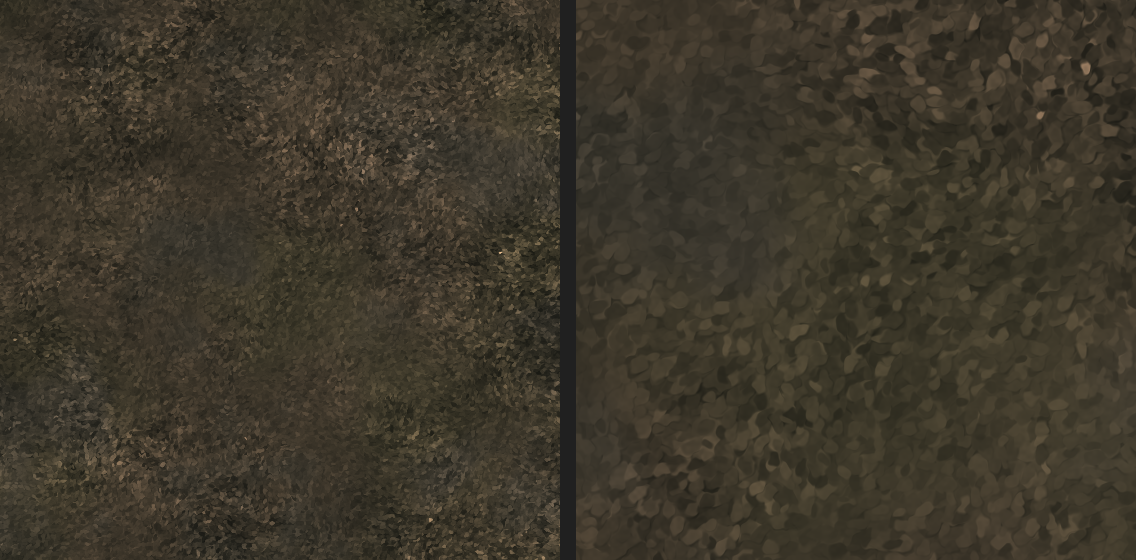
Left, the full canvas; right, a detail of the centre.
This texture is drawn by a WebGL 1 fragment shader. Its source:

```glsl
precision highp float;
// Dark, trodden soil built from small overlapping dabs of earth.
// Three layers of ragged, tilted ellipses are painted over a broad tone field;
// noise steers their direction and contrast, and wide patches shift the hue.

uniform vec2 u_resolution;

const vec3 SOIL = vec3(0.234, 0.214, 0.167);
const vec3 TONE_RESPONSE = vec3(1.07, 0.97, 0.97); // lighter earth is warmer
const vec3 RUST_TINT = vec3(1.03, 0.99, 0.99);
const vec3 MOSS_TINT = vec3(1.00, 1.01, 0.95);
const vec3 SLATE_TINT = vec3(0.98, 1.00, 1.06);

const float COARSE_CELLS = 62.0;   // dab cells across the canvas
const float LAYER_GROWTH = 1.42;   // each layer is finer by this factor
const vec2 DAB_RADII = vec2(0.82, 0.46); // half length and width, in cells
const float DAB_TILT = 0.6;        // mean direction, radians
const float TILT_SWING = 2.8;      // turn of the direction field
const float DAB_CONTRAST = 0.62;
const float CLUMP_CONTRAST = 0.40;
const float PATCH_CONTRAST = 0.62;
const float SHADOW_DEPTH = 0.20;
const float GRAIN = 0.16;
const float RAGGED = 0.0034;       // outline wobble, in canvas units
const float EDGE = 0.0007;         // edge softness, in canvas units
const float FLECK_CHANCE = 0.003;
const float FLECK_LIGHT = 0.55;

vec3 hash3(vec2 p) {
  vec3 q = fract(p.xyx * vec3(0.1031, 0.1030, 0.0973));
  q += dot(q, q.yxz + 33.33);
  return fract((q.xxy + q.yzz) * q.zyx);
}

float noise(vec2 p) {
  vec2 i = floor(p);
  vec2 f = fract(p);
  f = f * f * (3.0 - 2.0 * f);
  float low = mix(hash3(i).x, hash3(i + vec2(1.0, 0.0)).x, f.x);
  float high = mix(hash3(i + vec2(0.0, 1.0)).x, hash3(i + 1.0).x, f.x);
  return mix(low, high, f.y);
}

float fbm(vec2 p) {
  float sum = 0.0;
  float gain = 0.5;
  for (int i = 0; i < 4; i++) {
    sum += gain * noise(p);
    p = mat2(1.6, 1.2, -1.2, 1.6) * p + 17.3;
    gain *= 0.5;
  }
  return sum / 0.9375;
}

// Coverage of one ellipse; q is in cells, softness too.
float ellipse(vec2 q, vec2 radii, float softness) {
  float dist = (length(q / radii) - 1.0) * radii.y;
  return 1.0 - smoothstep(-softness, softness, dist);
}

// Paints one layer of dabs over the given tone.
float paintDabs(float tone, vec2 p, float cells, float seed, float contrast) {
  vec2 home = floor(p * cells);
  float softness = max(EDGE, 0.45 / u_resolution.y) * cells;
  for (int y = -1; y <= 1; y++) {
    for (int x = -1; x <= 1; x++) {
      vec2 id = home + vec2(float(x), float(y));
      vec3 place = hash3(id + seed);
      vec3 look = hash3(id + seed + 211.7);
      vec2 center = id + 0.1 + 0.8 * place.xy;
      vec2 at = center / cells;

      float angle = DAB_TILT + TILT_SWING * (noise(at * 15.0 + 5.1) - 0.5)
                  + 1.6 * (place.z - 0.5);
      vec2 along = vec2(cos(angle), sin(angle));
      vec2 offset = p * cells - center;
      vec2 q = vec2(dot(offset, along), dot(offset, vec2(-along.y, along.x)));
      vec2 radii = DAB_RADII * mix(vec2(0.5, 0.6), vec2(1.0), look.z);

      float clump = noise(at * 30.0 + 40.0) - 0.5;
      float dabTone = contrast * (DAB_CONTRAST * (look.x + look.y - 1.0)
                    + CLUMP_CONTRAST * clump);
      float fleck = step(1.0 - FLECK_CHANCE, fract(look.x * 37.0 + place.z));
      dabTone += FLECK_LIGHT * fleck * contrast;
      radii *= 1.0 - 0.35 * fleck;

      // A thin shadow below, then the dab itself.
      float shadow = ellipse(q + vec2(0.0, 0.14), radii, softness);
      tone -= SHADOW_DEPTH * contrast * shadow * look.z;
      tone = mix(tone, dabTone, 0.92 * ellipse(q, radii, softness));
    }
  }
  return tone;
}

void main() {
  vec2 p = gl_FragCoord.xy / u_resolution.y;

  // Worn, quiet ground near the middle; rougher ground around it.
  float worn = 1.0 - smoothstep(0.08, 0.48, length((p - vec2(0.46, 0.42)) * vec2(1.0, 1.1)));
  float rough = smoothstep(0.28, 0.72, fbm(p * 6.0 + 3.7));
  float contrast = mix(0.5, 1.25, rough) * (1.0 - 0.4 * worn);

  // Bend the plane a little so that the dabs get ragged outlines.
  vec2 wobble = vec2(noise(p * 210.0), noise(p * 210.0 + 91.0)) - 0.5;
  vec2 raggedP = p + RAGGED * wobble;

  float tone = 0.0;
  float cells = COARSE_CELLS;
  for (int layer = 0; layer < 3; layer++) {
    tone = paintDabs(tone, raggedP, cells, 57.0 * float(layer), contrast);
    cells *= LAYER_GROWTH;
  }
  float patchTone = fbm(p * vec2(5.0, 7.0) + 21.0) - 0.5;
  tone += PATCH_CONTRAST * patchTone * (1.0 - 0.5 * worn);
  tone += GRAIN * contrast * (noise(p * 380.0) - 0.5);

  // Broad, faint drifts of rusty, mossy and slaty earth.
  vec3 tint = mix(MOSS_TINT, RUST_TINT, smoothstep(0.3, 0.7, fbm(p * 4.0 + 61.0)));
  tint = mix(tint, SLATE_TINT, smoothstep(0.48, 0.8, fbm(p * 7.0 + 83.0)));
  gl_FragColor = vec4(SOIL * tint * exp(TONE_RESPONSE * tone), 1.0);
}
```
